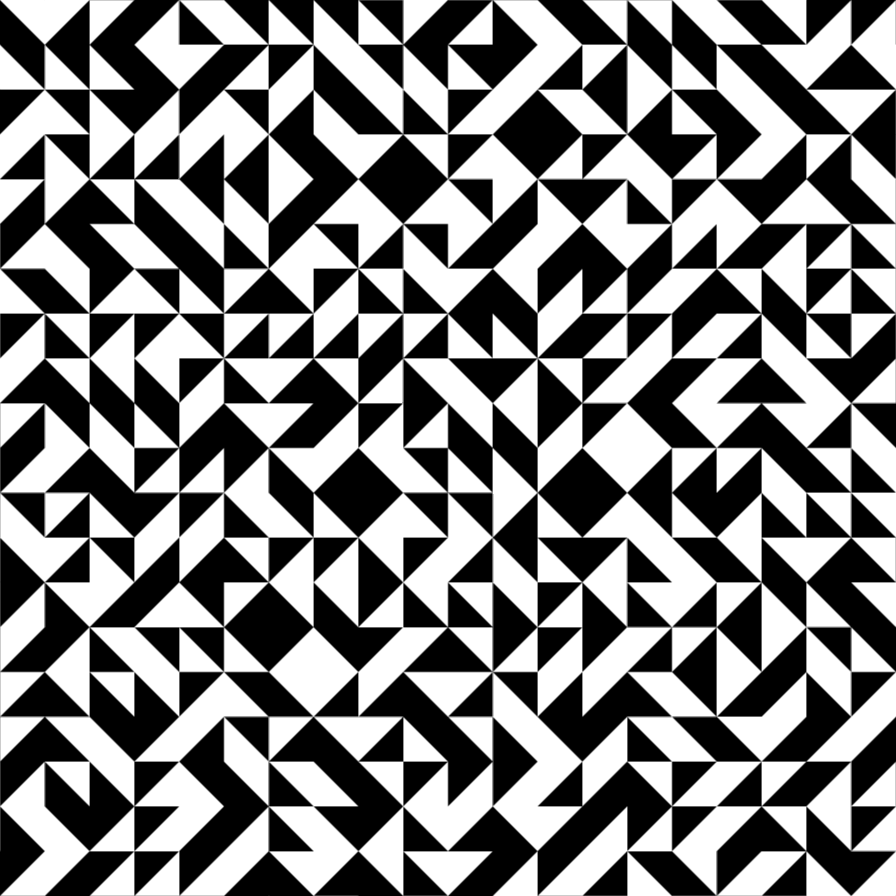
A three.js fragment shader for this pattern:

```glsl
#define TILES 20.0
#define SEED 7.0
#define SOFTNESS (1.0 / 512.0)
#define SAMPLES 5
#define INK vec3(0.0)
#define PAPER vec3(1.0)

varying vec2 vUv;

float hash(vec2 p) {
  vec3 q = fract(vec3(p.xyx) * 0.1031);
  q += dot(q, q.yzx + 33.33);
  return fract((q.x + q.y) * q.z);
}

// Ink coverage of a tile halved along a diagonal, in one of four turns
float tileInk(vec2 uv, float blur) {
  vec2 grid = uv * TILES;
  vec2 cell = floor(grid);
  vec2 local = grid - cell - 0.5;
  float turn = floor(hash(cell + SEED) * 4.0);
  vec2 corner = vec2(mod(turn, 2.0), floor(turn / 2.0)) * 2.0 - 1.0;
  float side = dot(local, corner) * 0.70710678;
  return clamp(side / (blur * TILES) + 0.5, 0.0, 1.0);
}

void main() {
  // Box filter smooths both the diagonals and the tile borders
  float stride = SOFTNESS / float(SAMPLES);
  float middle = 0.5 * float(SAMPLES - 1);
  float ink = 0.0;
  for (int j = 0; j < SAMPLES; j++) {
    for (int i = 0; i < SAMPLES; i++) {
      vec2 offset = (vec2(float(i), float(j)) - middle) * stride;
      ink += tileInk(vUv + offset, stride);
    }
  }
  ink /= float(SAMPLES * SAMPLES);
  gl_FragColor = vec4(mix(PAPER, INK, ink), 1.0);
}
```
